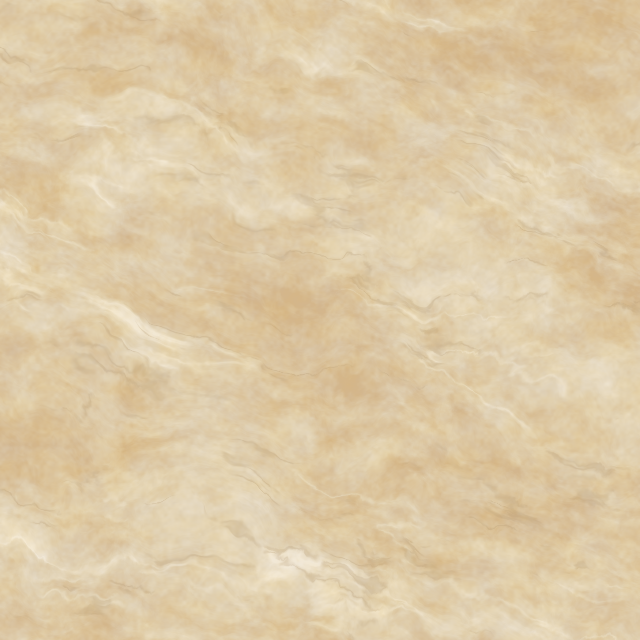
This texture is drawn by a WebGL 1 fragment shader. Its source:

```glsl
precision highp float;
// Cream marble: slanting warm clouds, ragged pale veins, faint brown cracks and fine grain.

uniform vec2 u_resolution;

const vec3 TAN = vec3(0.85, 0.75, 0.59);
const vec3 CREAM = vec3(0.885, 0.82, 0.69);
const vec3 IVORY = vec3(0.93, 0.88, 0.78);
const vec3 CRACK_BROWN = vec3(0.70, 0.59, 0.43);
const float VEIN_ANGLE = -0.27;

float hash(vec2 cell) {
  vec3 h = fract(cell.xyx * vec3(0.1031, 0.1030, 0.0973));
  h += dot(h, h.yzx + 33.33);
  return fract((h.x + h.y) * h.z);
}

float valueNoise(vec2 p) {
  vec2 cell = floor(p);
  vec2 f = fract(p);
  f = f * f * (3.0 - 2.0 * f);
  float low = mix(hash(cell), hash(cell + vec2(1.0, 0.0)), f.x);
  float high = mix(hash(cell + vec2(0.0, 1.0)), hash(cell + vec2(1.0)), f.x);
  return mix(low, high, f.y);
}

mat2 rotation(float angle) {
  float c = cos(angle);
  float s = sin(angle);
  return mat2(c, -s, s, c);
}

// Fractal noise centred on zero; a higher gain gives a rougher field.
float fbm(vec2 p, float seed, float gain) {
  float sum = 0.0;
  float amplitude = 0.5;
  p += seed * vec2(17.3, 9.7) + 40.0;
  for (int i = 0; i < 5; i++) {
    sum += amplitude * (valueNoise(p) - 0.5);
    p = rotation(0.12) * p * 2.03 + 11.7;
    amplitude *= gain;
  }
  return sum;
}

vec2 warp(vec2 p, float scale, float amount, float seed) {
  return p + amount * vec2(fbm(p * scale, seed, 0.5), fbm(p * scale, seed + 5.0, 0.5));
}

// One on the zero contour of a field, fading smoothly to each side.
float ridge(float field, float width) {
  float d = field / width;
  return exp(-d * d);
}

// Tone 0 is tan, 1 is ivory; it may run slightly past both ends.
vec3 marbleColor(float tone) {
  vec3 dark = mix(TAN, CREAM, min(tone, 0.5) * 2.0);
  return dark + (IVORY - CREAM) * max(tone - 0.5, 0.0) * 2.0;
}

void main() {
  vec2 uv = gl_FragCoord.xy / u_resolution.y;

  // Gently bent coordinates whose x axis follows the veins, with ragged edges.
  vec2 flow = rotation(VEIN_ANGLE) * warp(uv, 3.5, 0.16, 1.0);
  vec2 ragged = warp(flow, 26.0, 0.032, 2.0);

  // Broad clouds, blotches, short streaks and grain.
  float cloud = fbm(ragged * vec2(3.6, 9.0), 3.0, 0.55);
  float mottle = fbm(ragged * vec2(15.0, 27.0), 4.0, 0.65);
  float streak = fbm(flow * vec2(22.0, 75.0), 13.0, 0.5);
  float grain = valueNoise(uv * 170.0) + valueNoise(uv * 105.0 + 7.0) - 1.0;
  float tone = 0.27 + 1.25 * cloud + 0.85 * mottle + 0.40 * streak + 0.19 * grain;

  // Pale veins: wide ragged halos, broken bright cores and thin branches.
  float veinField = fbm(ragged * vec2(1.5, 6.0), 6.0, 0.5);
  float branchField = fbm(ragged * vec2(2.6, 10.0), 7.0, 0.5);
  float veinMask = smoothstep(-0.10, 0.13, fbm(flow * vec2(3.5, 7.0), 8.0, 0.6));
  float branchMask = smoothstep(-0.03, 0.15, fbm(flow * vec2(5.0, 9.0), 9.0, 0.6));
  float halo = ridge(veinField, 0.045) * veinMask;
  float core = ridge(veinField - 0.012, 0.013) * veinMask;
  float branch = ridge(branchField, 0.022) * branchMask;
  tone += 0.36 * halo + 0.24 * core + 0.36 * branch;
  vec3 color = marbleColor(clamp(tone, -0.25, 1.25));

  // Short faint cracks along vein edges and across the clouds.
  float crackMask = smoothstep(0.03, 0.16, fbm(flow * vec2(10.0, 18.0), 10.0, 0.6));
  float edgeCrack = ridge(veinField + 0.035, 0.010);
  float looseCrack = ridge(fbm(ragged * vec2(4.0, 18.0), 11.0, 0.45), 0.018);
  color = mix(color, CRACK_BROWN, 0.26 * crackMask * max(edgeCrack, looseCrack));

  // Slight drift between golden and greyish stone.
  float warmth = fbm(uv * vec2(24.0, 32.0), 12.0, 0.65);
  color += warmth * vec3(0.025, 0.0, -0.075);

  gl_FragColor = vec4(color, 1.0);
}
```
